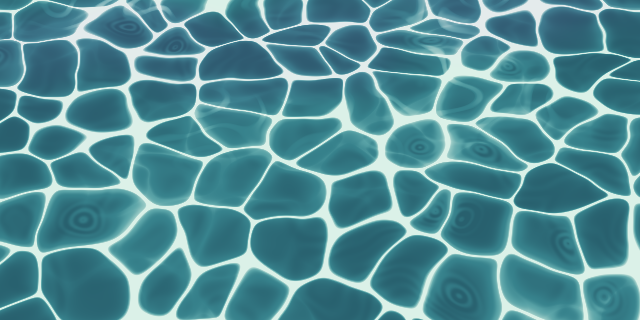
Reproduce this texture procedurally as a Shadertoy shader.

```glsl
// Sunlit pool water seen at a slant: a net of bright caustic lines over teal depths.
// Warped cellular noise gives the net (smooth-min borders swell at the knots),
// layered sines give the warp, the soft shading and the glints far away.

const vec2  NEAR_SCALE = vec2(4.6, 4.6);   // cells per canvas height at the bottom
const vec2  FAR_GAIN   = vec2(1.2, 3.0);   // growth of the scale towards the top
const float WARP       = 0.17;             // bend of the lines
const float JITTER     = 0.92;             // irregularity of the cells
const float THIN_LINE  = 0.018;
const float WIDE_LINE  = 0.046;
const float HALO_SIZE  = 0.095;
const float FAINT_NET  = 0.17;             // strength of the second, soft net
const float GLINT      = 0.30;             // strength of the far reflections

const vec3 DEEP  = vec3(0.155, 0.375, 0.430);
const vec3 TEAL  = vec3(0.215, 0.510, 0.550);
const vec3 AQUA  = vec3(0.350, 0.640, 0.655);
const vec3 PALE  = vec3(0.560, 0.770, 0.755);
const vec3 WHITE = vec3(0.860, 0.945, 0.910);

vec2 hash2(vec2 p) {
    vec3 h = fract(vec3(p.xyx) * vec3(0.1031, 0.1030, 0.0973));
    h += dot(h, h.yzx + 33.33);
    return fract((h.xx + h.yz) * h.zy);
}

// Layered sines, about -1 to 1
float waves(vec2 p) {
    float sum = 0.0, amp = 0.5;
    for (int i = 0; i < 4; i++) {
        p = mat2(0.8, 0.6, -0.6, 0.8) * p * 1.6 + 1.7;
        sum += amp * sin(p.x + 1.3 * sin(p.y));
        amp *= 0.55;
    }
    return sum;
}

vec2 cellPoint(vec2 cell) {
    return cell + 0.5 + JITTER * (hash2(cell) - 0.5);
}

// Returns rounded distance to the cell border, distance to the centre, cell hash
vec3 cellNet(vec2 p, float sharpness) {
    vec2 base = floor(p), home = base, toHome = vec2(9.0);
    for (int j = -1; j <= 1; j++)
    for (int i = -1; i <= 1; i++) {
        vec2 cell = base + vec2(i, j);
        vec2 r = cellPoint(cell) - p;
        if (dot(r, r) < dot(toHome, toHome)) { toHome = r; home = cell; }
    }
    float sum = 0.0;
    for (int j = -2; j <= 2; j++)
    for (int i = -2; i <= 2; i++) {
        if (i == 0 && j == 0) continue;
        vec2 r = cellPoint(home + vec2(i, j)) - p;
        float border = dot(0.5 * (r + toHome), normalize(r - toHome));
        sum += exp(-sharpness * border);
    }
    return vec3(max(-log(sum) / sharpness, 0.0), length(toHome), hash2(home + 41.0).x);
}

// Colour of the water for a given amount of light
vec3 waterColor(float light) {
    vec3 c = mix(DEEP, TEAL, smoothstep(0.02, 0.28, light));
    c = mix(c, AQUA, smoothstep(0.26, 0.46, light));
    c = mix(c, PALE, smoothstep(0.42, 0.68, light));
    return mix(c, WHITE, smoothstep(0.62, 1.0, light));
}

void mainImage(out vec4 fragColor, in vec2 fragCoord) {
    vec2 uv = fragCoord / iResolution.y;
    float far = uv.y;

    // Slanted view, then bend by sines
    vec2 q = vec2((uv.x - 1.0) * (NEAR_SCALE.x + FAR_GAIN.x * far),
                  NEAR_SCALE.y * far + FAR_GAIN.y * far * far);
    vec2 bend = vec2(waves(q * 0.9), waves(q.yx * 0.9 + 11.0));
    vec2 p = q + WARP * (1.0 + 0.5 * far) * bend;

    // Main net: thin core, halo that differs on each side
    float patches = waves(q * 0.55 + 5.0);
    float swell = smoothstep(-0.5, 0.8, waves(q * 0.8 + 23.0));
    vec3 net = cellNet(p, mix(22.0, 9.0, swell));
    float width = mix(THIN_LINE, WIDE_LINE, swell * swell);
    float core = exp(-net.x * net.x / (width * width));
    float side = mix(1.0, 0.35 + 1.1 * net.z, smoothstep(0.0, 0.05, net.x));
    float halo = exp(-net.x / HALO_SIZE) * side;

    // Soft second net and faint swirls in the depths
    vec3 soft = cellNet(p * 0.83 + 0.3 * bend.yx + 17.3, 12.0);
    float veil = exp(-soft.x / 0.07) * smoothstep(-0.6, 0.6, patches);
    float swirl = sin(16.0 * waves(q * 0.8 + bend * 0.3));

    // Ripple rings inside a few cells
    float rings = sin(46.0 * net.y + 3.0 * bend.x) * step(0.8, net.z)
                * smoothstep(0.04, 0.16, net.x) * smoothstep(0.42, 0.1, net.y);

    // Flat reflections, mostly far away
    float height = waves(q * vec2(0.75, 0.6) + 31.0);
    float glint = smoothstep(0.55, 1.0, sin(13.0 * height))
                * smoothstep(0.4, 0.95, far) * smoothstep(-0.1, 0.5, patches);

    float light = 0.10 + 0.08 * patches + 0.018 * swirl + 0.07 * rings
                + 0.66 * core + 0.42 * halo + FAINT_NET * veil + GLINT * glint;
    vec3 color = waterColor(light);

    // Bluish and violet sky tint towards the top
    float sky = smoothstep(0.35, 1.0, far) * smoothstep(-0.3, 0.6, waves(q * 0.4 + 47.0));
    color += sky * vec3(0.035, -0.025, 0.015);

    fragColor = vec4(clamp(color, 0.0, 1.0), 1.0);
}
```
